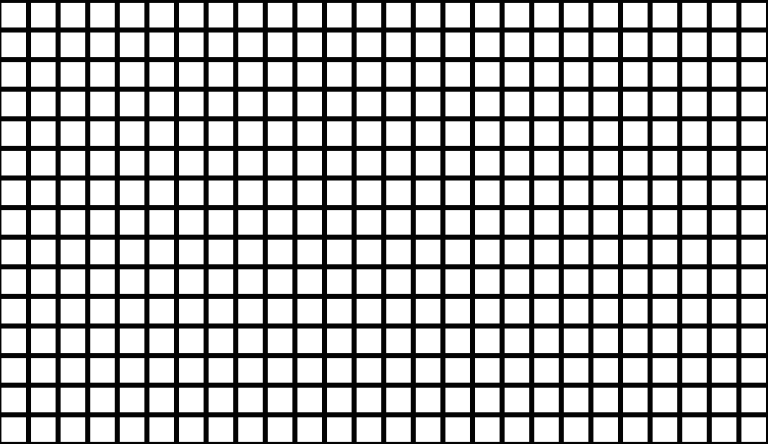
A WebGL 1 fragment shader for this pattern:

```glsl
precision highp float;
// Black square grid on white: 26 cells across and 15 down, centred sideways.

uniform vec2 u_resolution;

// Distance from each coordinate to its nearest grid line, in cells.
vec2 lineDistance(vec2 cell) {
  return abs(fract(cell + 0.5) - 0.5);
}

void main() {
  // Cell units: 15 rows fill the height, one column line runs mid-canvas.
  float cellsPerPixel = 15.0 / u_resolution.y;
  vec2 centred = gl_FragCoord.xy - vec2(0.5 * u_resolution.x, 0.0);
  vec2 cell = centred * cellsPerPixel + vec2(0.01, 0.0135);

  // Lines are 0.17 of a cell wide, with edges softened over one pixel.
  vec2 edge = (lineDistance(cell) - 0.085) / cellsPerPixel;
  vec2 opening = clamp(edge + 0.5, 0.0, 1.0);

  vec3 lineColor = vec3(0.01);
  vec3 paperColor = vec3(1.0);
  gl_FragColor = vec4(mix(lineColor, paperColor, opening.x * opening.y), 1.0);
}
```
